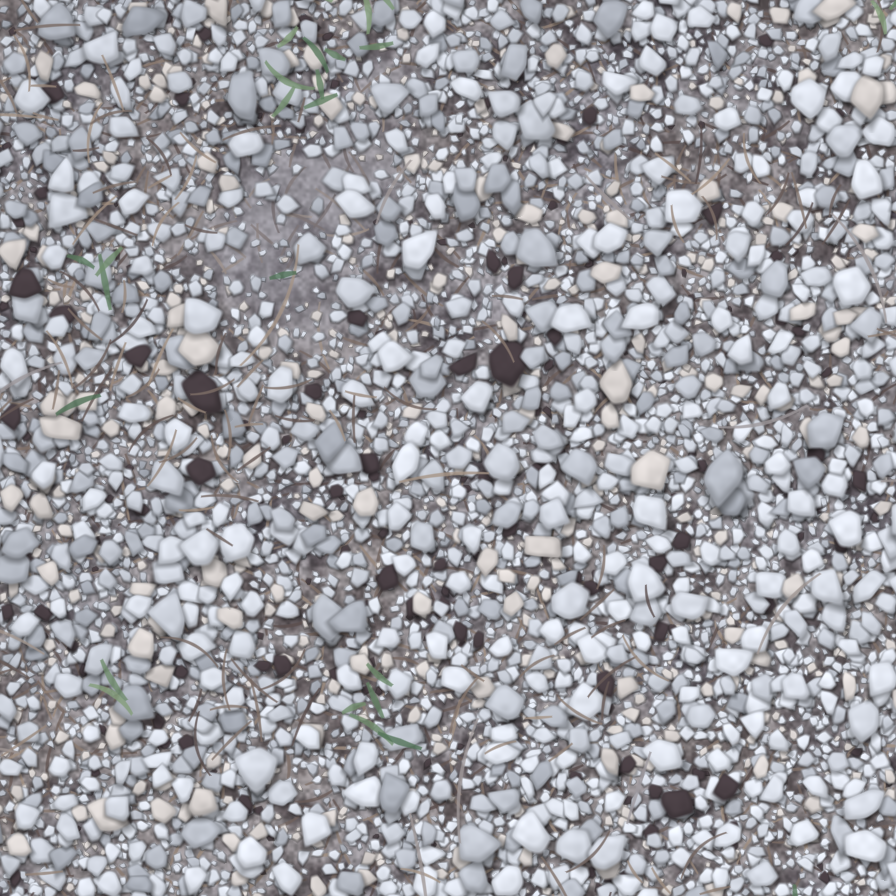
Reproduce this texture procedurally as a three.js fragment shader.

```glsl
// White gravel strewn over dusty soil with dry needles, twigs and tufts of grass.
varying vec2 vUv;

#define SOFT 0.0024
#define STONE_WHITE vec3(0.90, 0.92, 0.96)
#define STONE_GREY vec3(0.63, 0.65, 0.69)
#define STONE_CREAM vec3(0.86, 0.82, 0.79)
#define DEBRIS vec3(0.29, 0.25, 0.27)
#define SOIL_DARK vec3(0.29, 0.27, 0.30)
#define SOIL_DUST vec3(0.61, 0.60, 0.63)
#define NEEDLE_TAN vec3(0.65, 0.58, 0.52)
#define NEEDLE_DARK vec3(0.33, 0.28, 0.28)
#define GRASS_DARK vec3(0.30, 0.43, 0.33)
#define GRASS_LIGHT vec3(0.52, 0.62, 0.48)
#define TAU 6.2832

float hash(vec2 p) {
  vec3 q = fract(p.xyx * 0.1031);
  q += dot(q, q.yzx + 33.33);
  return fract((q.x + q.y) * q.z);
}

float noise(vec2 p) {
  vec2 i = floor(p), f = fract(p);
  f = f * f * (3.0 - 2.0 * f);
  return mix(mix(hash(i), hash(i + vec2(1, 0)), f.x),
             mix(hash(i + vec2(0, 1)), hash(i + vec2(1, 1)), f.x), f.y);
}

float fbm(vec2 p) {
  float sum = 0.0, gain = 0.5;
  for (int i = 0; i < 4; i++) {
    sum += gain * noise(p);
    p = p * 2.03 + 17.1;
    gain *= 0.5;
  }
  return sum / 0.9375;
}

vec2 rotate(vec2 p, float a) {
  return vec2(cos(a) * p.x - sin(a) * p.y, sin(a) * p.x + cos(a) * p.y);
}

vec2 jitter(vec2 id) {
  return id + 0.5 + 0.7 * (vec2(hash(id + 3.7), hash(id + 8.3)) - 0.5);
}

// Worn, dusty patch where few stones lie
float bareness(vec2 uv) {
  vec2 q = rotate(uv - vec2(0.33, 0.75), -0.9) / vec2(0.17, 0.11);
  return 1.0 - smoothstep(0.3, 1.3, length(q) + 0.7 * (noise(uv * 14.0) - 0.5));
}

float stoneDensity(vec2 uv) {
  float clumps = smoothstep(0.12, 0.58, fbm(uv * 6.0 + 4.0));
  return mix(0.45, 1.12, clumps) * (1.0 - 0.75 * bareness(uv));
}

// Rounded irregular polygon: the value 1 is its outline
float stoneShape(vec2 q, vec2 id) {
  float sum = 0.0;
  for (int k = 0; k < 6; k++) {
    float side = float(k);
    float a = (side + 0.75 * hash(id + side * 5.3)) * TAU / 6.0;
    float reach = mix(0.66, 1.08, hash(id + side * 7.9 + 2.0));
    sum += exp(11.0 * dot(q, vec2(cos(a), sin(a))) / reach);
  }
  return log(sum) / 11.0;
}

void scatterStones(inout vec3 col, vec2 uv, float n, float cover, float seed) {
  vec2 p = uv * n;
  for (int j = -1; j <= 1; j++) for (int i = -1; i <= 1; i++) {
    vec2 id = floor(p) + vec2(i, j) + seed;
    vec2 centre = jitter(id) - seed;
    vec2 offset = p - centre;
    float size = mix(0.32, 0.60, pow(hash(id + 11.0), 1.4));
    if (length(offset) > 1.9 * size) continue;
    if (hash(id) > cover * stoneDensity(centre / n)) continue;
    vec2 q = rotate(offset, TAU * hash(id + 21.0)) / size;
    q.x *= mix(1.0, 1.45, hash(id + 31.0));
    float f = stoneShape(q, id);
    float light = dot(offset / size, vec2(-0.35, 0.94));

    // Contact shadow, heavier below
    col *= mix(0.62, 1.0, smoothstep(0.85, 1.38, f + 0.16 * light));

    // Stone tone, faint mottling and rim
    float tone = pow(hash(id + 41.0), 0.55) + 0.25 * (centre.x - centre.y) / n;
    vec3 stone = mix(STONE_GREY, STONE_WHITE, clamp(tone, 0.0, 1.0));
    stone = mix(stone, STONE_CREAM, 0.7 * step(0.86, hash(id + 51.0)));
    stone = mix(stone, DEBRIS, step(0.965, hash(id + 61.0)));
    stone *= 0.97 + 0.08 * noise(uv * 110.0) + 0.05 * clamp(light, -1.0, 1.0);
    stone *= 1.0 - 0.16 * smoothstep(0.6, 1.05, f - 0.15 * light);
    float edge = SOFT * n / size;
    col = mix(col, stone, 1.0 - smoothstep(1.0 - edge, 1.0 + edge, f));
  }
}

// Bent strands; a higher clump value gathers them in fewer tufts
void scatterStrands(inout vec3 col, vec2 uv, float n, float cover, float width,
                    float clump, float seed, vec3 tintA, vec3 tintB) {
  vec2 p = uv * n;
  for (int j = -1; j <= 1; j++) for (int i = -1; i <= 1; i++) {
    vec2 id = floor(p) + vec2(i, j) + seed;
    vec2 centre = jitter(id) - seed;
    float tuft = smoothstep(clump, clump + 0.12, noise(centre / n * 9.0 + seed));
    if (hash(id) > cover * tuft) continue;
    vec2 q = rotate(p - centre, TAU * hash(id + 13.0));
    q.y += (hash(id + 23.0) - 0.5) * 0.6 * q.x * q.x;
    float span = mix(0.35, 0.95, hash(id + 33.0));
    float taper = width * (1.0 - 0.6 * abs(q.x) / span);
    float d = max(abs(q.y) / n - taper, (abs(q.x) - span) / n);
    vec3 tint = mix(tintA, tintB, hash(id + 43.0));
    col = mix(col, tint, 0.8 * (1.0 - smoothstep(-0.0005, 0.0016, d)));
  }
}

void main() {
  // Soil, dust and grit
  float bare = bareness(vUv);
  float relief = smoothstep(0.22, 0.72, fbm(vUv * 42.0) + 0.12 * bare);
  vec3 col = mix(SOIL_DARK, SOIL_DUST, relief);
  col = mix(col, NEEDLE_TAN * 0.8, 0.35 * noise(vUv * 12.0) * (1.0 - bare));
  col *= 0.82 + 0.36 * noise(vUv * 230.0);

  // Needle litter under the stones
  scatterStrands(col, vUv, 32.0, 0.8, 0.0014, 0.2, 5.0, NEEDLE_DARK, NEEDLE_TAN);
  scatterStrands(col, vUv, 23.0, 0.8, 0.0013, 0.3, 71.0, NEEDLE_TAN, NEEDLE_DARK);
  col = mix(col, SOIL_DUST * (0.86 + 0.2 * noise(vUv * 170.0)), 0.45 * bare);

  // Gravel, fine to coarse
  scatterStones(col, vUv, 98.0, 0.62, 100.0);
  scatterStones(col, vUv, 58.0, 0.72, 200.0);
  scatterStones(col, vUv, 36.0, 0.72, 300.0);
  scatterStones(col, vUv, 24.0, 0.55, 400.0);

  // Twigs and grass on top
  scatterStrands(col, vUv, 26.0, 0.65, 0.0012, 0.62, 131.0, NEEDLE_TAN, NEEDLE_DARK);
  scatterStrands(col, vUv, 11.0, 0.22, 0.0016, 0.3, 171.0, NEEDLE_TAN, SOIL_DUST);
  scatterStrands(col, vUv, 30.0, 0.8, 0.0032, 0.78, 211.0, GRASS_DARK, GRASS_LIGHT);

  gl_FragColor = vec4(clamp(col, 0.0, 1.0), 1.0);
}
```
